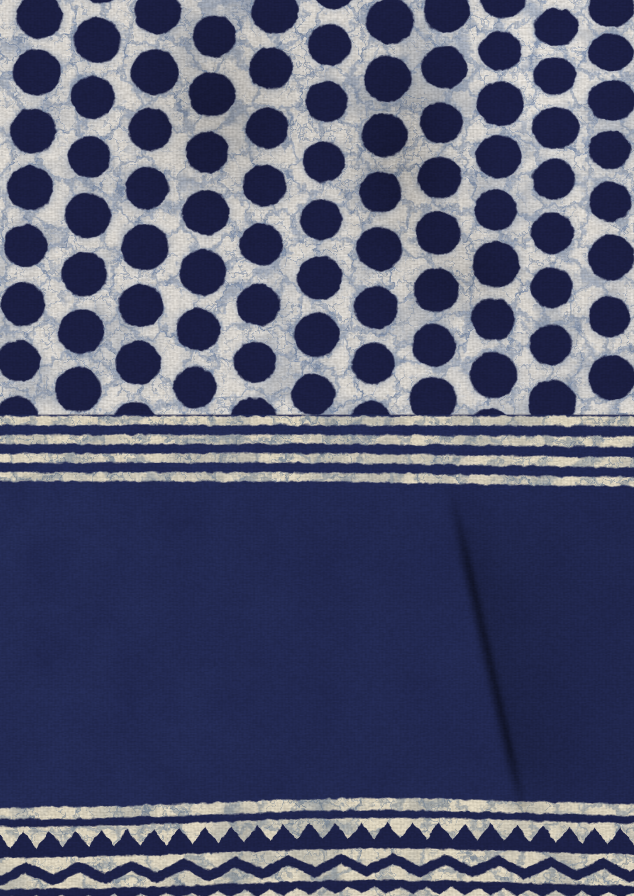
Reproduce this pattern procedurally as a Shadertoy shader.

```glsl
// Indigo block-printed cloth: leaning columns of resist dots over a crackled
// ground, a striped band, a plain dyed field and a toothed zigzag border.
// Masks come from distance formulas; cellular noise makes the dye cracks.

const vec2 CLOTH = vec2(544.0, 768.0);   // cloth units across the canvas, y down
const vec3 INK = vec3(0.10, 0.11, 0.24);
const vec3 FIELD = vec3(0.125, 0.15, 0.305);
const vec3 FADED = vec3(0.18, 0.22, 0.40);
const vec3 STAIN = vec3(0.42, 0.49, 0.61);
const vec3 GREY = vec3(0.68, 0.69, 0.71);
const vec3 LINEN = vec3(0.87, 0.85, 0.82);
const float DOT_RADIUS = 18.6;
const float COLUMN_STEP = 50.7;
const float DOTS_END = 355.5;
const float STRIPE_STEP = 16.1;
const float TOOTH_STEP = 22.3;
const float ZIGZAG_STEP = 45.0;
const int COLUMNS = 11;
// Height of the lowest full dot and the dot spacing, for each column.
const float BASE[11] = float[11](309., 334., 312., 333., 311., 337., 312., 343., 321., 345., 324.);
const float STEP[11] = float[11](49.3, 50., 50.2, 50.4, 50.4, 49.8, 49., 47.6, 47.2, 50., 54.);

vec2 hash2(vec2 p) {
    vec3 q = fract(p.xyx * vec3(0.1031, 0.1030, 0.0973));
    q += dot(q, q.yzx + 33.33);
    return fract((q.xx + q.yz) * q.zy);
}

float noise(vec2 p) {
    vec2 i = floor(p), f = fract(p);
    f = f * f * (3.0 - 2.0 * f);
    return mix(mix(hash2(i).x, hash2(i + vec2(1, 0)).x, f.x),
               mix(hash2(i + vec2(0, 1)).x, hash2(i + 1.0).x, f.x), f.y);
}

float layers(vec2 p) {
    return 0.5 * noise(p) + 0.3 * noise(p * 2.1 + 7.0) + 0.2 * noise(p * 4.3 + 19.0);
}

// Gap between the two nearest cell points: zero along the cracks.
float crackGap(vec2 p) {
    vec2 cell = floor(p);
    float near = 9.0, next = 9.0;
    for (int j = -1; j <= 1; j++)
    for (int i = -1; i <= 1; i++) {
        vec2 c = cell + vec2(i, j);
        float d = length(c + hash2(c) - p);
        next = min(next, max(near, d));
        near = min(near, d);
    }
    return next - near;
}

// Signed distance to the nearest dot.
float dotField(vec2 p) {
    float best = 99.0;
    for (int c = 0; c < COLUMNS; c++)
    for (int k = -1; k < 8; k++) {
        float fc = float(c), fk = float(k);
        float y = BASE[c] - STEP[c] * fk + 0.14 * pow(max(fc - 7.0, 0.0), 2.0) * fk * fk;
        float rise = 310.0 - y;
        float lean = 0.055 * (1.0 - pow(fc / 10.0, 3.0));
        float x = 17.0 + COLUMN_STEP * fc + lean * rise;
        vec2 vary = hash2(vec2(fc + 3.0, fk + 5.0)) - 0.5;
        float squash = 1.0 - 0.15 * smoothstep(6.0, 10.0, fc) * smoothstep(80.0, 300.0, rise);
        vec2 d = (p - vec2(x, y) - vary * 2.0) / vec2(1.03, squash);
        best = min(best, length(d) - DOT_RADIUS - vary.x * 2.4);
    }
    return best;
}

float inside(float d, float soft) { return smoothstep(soft, -soft, d); }
float bar(float y, float center, float halfWidth) { return abs(y - center) - halfWidth; }
float zigzag(float x, float period) { return abs(fract(x / period) - 0.5) * 2.0; }
float glow(vec2 p, vec2 center, vec2 size) { vec2 d = (p - center) / size; return exp(-dot(d, d)); }

void mainImage(out vec4 fragColor, in vec2 fragCoord) {
    vec2 p = fragCoord / iResolution.xy * CLOTH;
    p.y = CLOTH.y - p.y;
    float soft = 0.55 + 0.6 * CLOTH.y / iResolution.y;
    vec2 rough = vec2(layers(p * 0.16), layers(p * 0.16 + 51.0)) - 0.5;
    vec2 q = p + rough * 3.2;
    float blotch = layers(p * 0.025 + 3.0);

    // Dotted panel
    float panel = inside(p.y - DOTS_END, soft);
    float dots = dotField(q);
    float resist = panel * inside(-dots, soft);

    // Striped band, sinking slightly to the right
    float sy = q.y - 4.0 * smoothstep(250.0, 544.0, p.x) * smoothstep(350.0, 410.0, p.y);
    float id = clamp(floor((sy - 360.5) / STRIPE_STEP + 0.5), 0.0, 3.0);
    float stripes = inside(bar(sy, 360.5 + STRIPE_STEP * id, 3.9), soft);

    // Lower border, bowed upward in the middle
    float by = q.y + 7.0 * exp(-pow((p.x - 320.0) / 170.0, 2.0)) + 2.0 * p.x / CLOTH.x;
    float teeth = zigzag(q.x - 20.0 + TOOTH_STEP * 0.5, TOOTH_STEP);
    teeth = 1.0 - abs(1.0 - teeth);
    float line = bar(by, 697.5, 5.0);
    float tooth = max(709.0 - by, by - 713.0 - 14.0 * teeth);
    float wave = 744.0 + 11.0 * zigzag(q.x, ZIGZAG_STEP);
    float zig = max(bar(by, 749.0, 13.5), 4.6 - abs(by - wave));
    float hem = 768.0 + 6.0 * (1.0 - teeth) - by;
    float border = inside(min(min(line, tooth), min(zig, hem)), soft);
    resist = max(resist, max(stripes, border));

    // Crackled linen with dye bleeding round the print
    vec2 w = p + rough * 14.0;
    float fine = 1.0 - smoothstep(0.0, 0.16, crackGap(w / 13.0));
    float broad = 1.0 - smoothstep(0.0, 0.20, crackGap(w / 31.0 + 9.0));
    float patchy = smoothstep(0.32, 0.68, layers(p * 0.045));
    vec3 linen = mix(LINEN, GREY, 0.6 * smoothstep(0.45, 0.75, blotch) + 0.25 * rough.x + 0.12);
    linen = mix(linen, STAIN, clamp(0.5 * fine * patchy + 0.5 * broad, 0.0, 0.75));
    linen = mix(linen, STAIN, panel * 0.4 * exp(-max(dots, 0.0) / 2.5));
    linen *= mix(vec3(1.0), vec3(1.0, 0.98, 0.91), 1.0 - panel);

    // Dyed cloth: deep dots, slightly faded plain field
    vec3 dye = mix(FIELD, FADED, 0.45 * blotch * (1.0 - 0.6 * p.x / CLOTH.x));
    dye = mix(dye, INK, max(panel * 0.8, 0.6 * smoothstep(685.0, 715.0, p.y)));
    vec3 color = mix(dye, linen, resist);

    // Folds, crease and weave
    float crease = p.x - mix(385.0, 447.0, (p.y - 415.0) / 275.0);
    float span = smoothstep(400.0, 500.0, p.y) * smoothstep(710.0, 640.0, p.y);
    float shade = 1.0 - span * (0.38 * exp(-crease * crease / 22.0)
        + 0.16 * smoothstep(-2.0, 3.0, crease) * exp(-max(crease, 0.0) / 60.0));
    shade -= 0.16 * glow(p, vec2(345, 135), vec2(45, 75)) + 0.14 * glow(p, vec2(190, 95), vec2(60, 70));
    shade -= 0.10 * glow(p, vec2(400, 235), vec2(40, 30));
    shade += 0.05 * glow(p, vec2(470, 60), vec2(80, 100));
    float weave = sin(p.x * 2.1 + rough.y * 5.0) + sin(p.y * 2.3 + rough.x * 5.0);
    shade += 0.018 * weave + 0.12 * (noise(p * vec2(0.5, 0.9)) - 0.5);
    fragColor = vec4(clamp(color * shade, 0.0, 1.0), 1.0);
}
```
